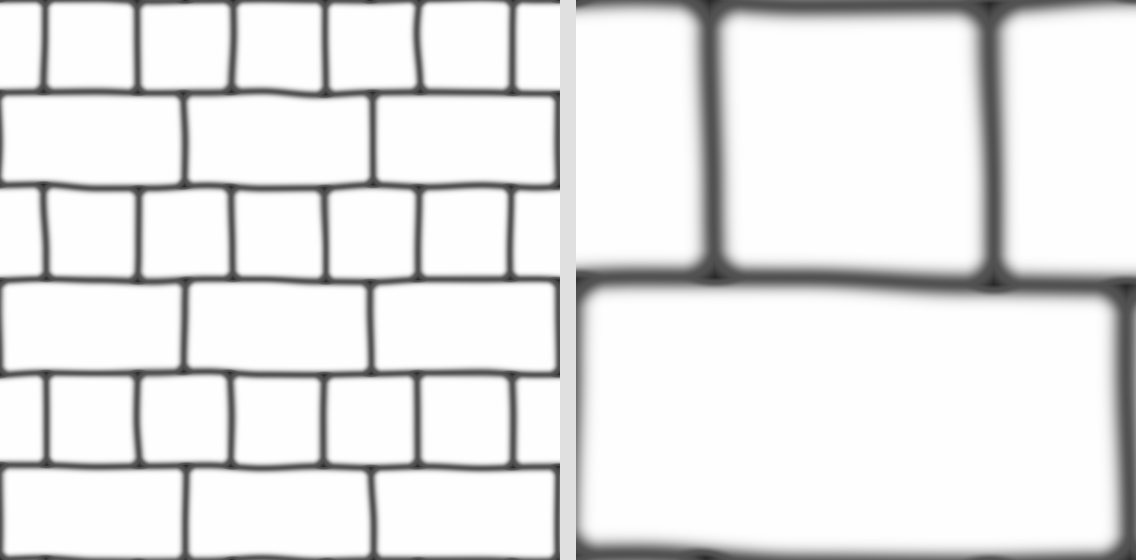
Left: the whole. Right: its middle third, enlarged.
Write a WebGL 2 fragment shader that draws this pattern.

```glsl
#version 300 es
precision highp float;

uniform vec2 u_resolution;
out vec4 fragColor;

float hash(vec2 p) {
    return fract(sin(dot(p, vec2(127.1, 311.7))) * 43758.5453);
}

float noise(vec2 p) {
    vec2 i = floor(p);
    vec2 f = fract(p);
    f = f * f * (3.0 - 2.0 * f);
    return mix(mix(hash(i), hash(i + vec2(1.0, 0.0)), f.x),
               mix(hash(i + vec2(0.0, 1.0)), hash(i + vec2(1.0, 1.0)), f.x), f.y);
}

// Distance to the nearest upright joint of a row: long bricks on even rows, squares on odd
float jointDistance(float x, float row) {
    float odd = mod(row, 2.0);
    float width = 2.0 - odd;
    return abs(fract((x - 0.5 * odd) / width + 0.5) - 0.5) * width;
}

// Distance into the brick, rounded at corners and negative inside the junctions
float brickDepth(vec2 p) {
    float row = floor(p.y);
    float y = fract(p.y);
    float bed = min(y, 1.0 - y);
    float joint = jointDistance(p.x, row);

    // Joints of the adjoining rows swell slightly past the bed line
    for (float side = -1.0; side <= 1.0; side += 2.0) {
        float past = side < 0.0 ? y : 1.0 - y;
        joint = min(joint, length(vec2(jointDistance(p.x, row + side), 2.5 * past)));
    }

    float radius = 0.12;
    return radius - length(max(radius - vec2(bed * 1.05, joint), 0.0));
}

void main() {
    vec2 p = gl_FragCoord.xy / u_resolution * 6.0;
    p.x += 0.016;

    // Hand-drawn waver of the joints
    vec2 waver = vec2(noise(p * 1.7 + 3.4), noise(p * 1.7 + 41.2)) - 0.5;
    p += waver * 0.05;

    // Soft mortar line that deepens where joints meet
    float depth = brickDepth(p);
    float falloff = exp(-pow(depth / 0.047, 2.0));
    float ink = depth > 0.0 ? 0.68 * falloff : 0.68 + 0.25 * (1.0 - falloff);

    vec3 brickWhite = vec3(0.998);
    vec3 mortarBlack = vec3(0.0);
    fragColor = vec4(mix(brickWhite, mortarBlack, ink), 1.0);
}
```
